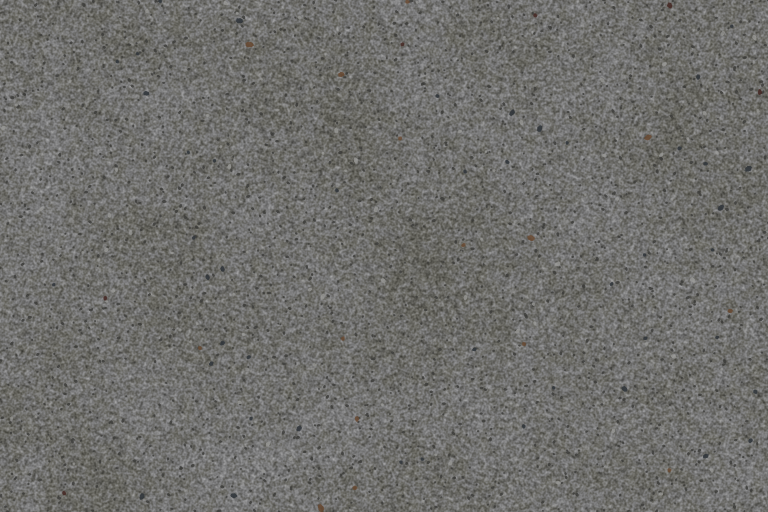
Give the GLSL for this texture, as a Shadertoy shader.

```glsl
const vec3 PIT = vec3(0.235, 0.235, 0.225);
const vec3 SLATE = vec3(0.19, 0.21, 0.23);
const vec3 QUARTZ = vec3(0.61, 0.61, 0.60);
const vec3 RUST = vec3(0.40, 0.27, 0.17);
const vec3 MAROON = vec3(0.27, 0.16, 0.14);

// Integer hash: two random values per cell and seed
vec2 hash2(vec2 cell, float seed) {
    uvec2 q = uvec2(ivec2(cell)) * uvec2(1597u, 3812u) + uint(seed) * 7919u;
    uint n = (q.x ^ (q.y * 2971u)) * 747796u + q.y;
    n = (n ^ (n >> 15)) * 73244475u;
    n = (n ^ (n >> 13)) * 73244475u;
    n ^= n >> 16;
    return vec2(n & 65535u, n >> 16) / 65535.0;
}

vec2 gradient(vec2 cell, float seed) {
    float angle = 6.2832 * hash2(cell, seed).x;
    return vec2(cos(angle), sin(angle));
}

float gradientNoise(vec2 p, float seed) {
    vec2 i = floor(p), f = fract(p);
    vec2 w = f * f * f * (f * (f * 6.0 - 15.0) + 10.0);
    vec2 e = vec2(1.0, 0.0);
    float a = dot(gradient(i, seed), f);
    float b = dot(gradient(i + e.xy, seed), f - e.xy);
    float c = dot(gradient(i + e.yx, seed), f - e.yx);
    float d = dot(gradient(i + e.xx, seed), f - e.xx);
    return mix(mix(a, b, w.x), mix(c, d, w.x), w.y);
}

mat2 rotate(float a) {
    return mat2(cos(a), sin(a), -sin(a), cos(a));
}

// Coverage of scattered, slightly oval specks; radius in canvas heights
float specks(vec2 p, float cells, float density, float radius, float seed) {
    vec2 q = rotate(seed * 0.7) * p * cells;
    vec2 cell = floor(q);
    vec2 pick = hash2(cell, seed);
    vec2 place = hash2(cell, seed + 50.0);
    float r = radius * cells * mix(0.45, 1.0, pick.y * pick.y);
    vec2 d = rotate(6.2832 * place.x) * (fract(q) - mix(vec2(0.3), vec2(0.7), place));
    d.y *= mix(1.0, 1.5, pick.y);
    float edge = 0.8 * cells / iResolution.y;
    float ragged = 0.3 * r * gradientNoise(p * 220.0, seed);
    float mask = 1.0 - smoothstep(r - edge, r + edge, length(d) + ragged);
    return mask * step(pick.x, density);
}

// Fine sandy grain in several sizes, with faint sideways scratches
float sand(vec2 p) {
    float g = 0.145 * gradientNoise(rotate(0.4) * p * 165.0, 1.0);
    g += 0.125 * gradientNoise(rotate(1.1) * p * 95.0, 2.0);
    g += 0.115 * gradientNoise(rotate(2.0) * p * 235.0, 3.0);
    g += 0.050 * gradientNoise(p * vec2(38.0, 130.0), 4.0);
    return g;
}

// Broad, weak stains
float stains(vec2 p) {
    return 0.045 * gradientNoise(p * 3.2, 5.0)
         + 0.035 * gradientNoise(p * 8.0, 6.0)
         + 0.040 * gradientNoise(p * 24.0, 7.0);
}

vec3 cement(vec2 p) {
    float stain = stains(p);
    float value = 0.440 + sand(p) + stain;
    float warmth = 1.0 - smoothstep(0.41, 0.49, value);
    warmth += 1.2 * gradientNoise(p * 45.0, 8.0) - 12.0 * stain;
    return value + vec3(0.003, 0.001, -0.016) * clamp(warmth, -0.2, 1.6);
}

void mainImage(out vec4 fragColor, in vec2 fragCoord) {
    vec2 p = fragCoord / iResolution.y;
    vec3 color = cement(p);

    // Small dark pits in overlapping layers
    for (int i = 0; i < 3; i++) {
        float pits = specks(p, 48.0, 0.17, 0.0042, 11.0 + float(i));
        color = mix(color, PIT, 0.85 * pits);
    }

    // Pale and coloured aggregate
    color = mix(color, QUARTZ, 0.75 * specks(p, 34.0, 0.07, 0.0058, 21.0));
    color = mix(color, SLATE, 0.90 * specks(p, 24.0, 0.04, 0.0075, 22.0));
    color = mix(color, RUST, 0.80 * specks(p, 15.0, 0.03, 0.0085, 23.0));
    color = mix(color, MAROON, 0.90 * specks(p, 12.0, 0.02, 0.0085, 24.0));

    fragColor = vec4(clamp(color, 0.0, 1.0), 1.0);
}
```
